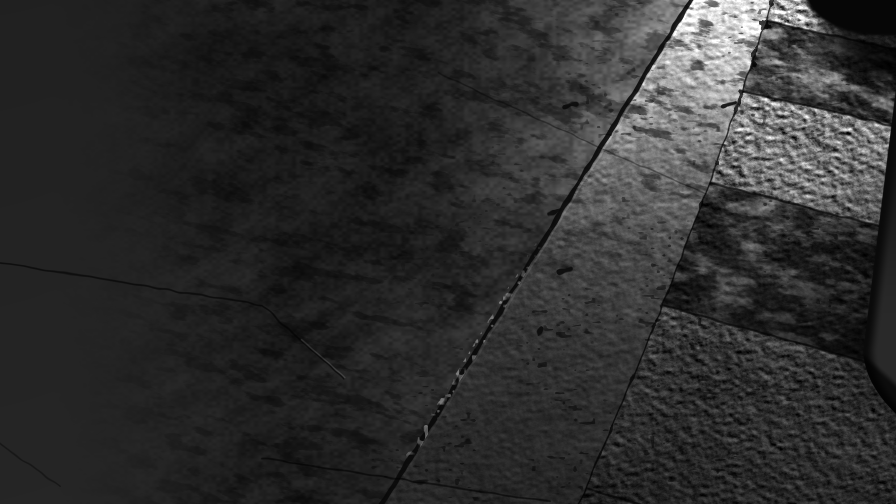
Write a WebGL 2 fragment shader that draws this texture.

```glsl
#version 300 es
precision highp float;
// A dim concrete floor raked by light from the upper right: a wide dark slab,
// a lit strip between two slanted seams, and worn paving beside a column.
// Tones are analytic gradients; wear is value noise, relief its slope to the light.
uniform vec2 u_resolution;
out vec4 fragColor;

float hash(vec2 p) {
    return fract(sin(dot(p, vec2(127.1, 311.7))) * 43758.5453);
}

float noise(vec2 p) {
    vec2 i = floor(p), f = fract(p);
    f = f * f * (3.0 - 2.0 * f);
    return mix(mix(hash(i), hash(i + vec2(1, 0)), f.x),
               mix(hash(i + vec2(0, 1)), hash(i + vec2(1, 1)), f.x), f.y);
}

float fbm(vec2 p) {
    float sum = 0.0, amp = 0.5;
    for (int i = 0; i < 5; i++) {
        sum += amp * noise(p);
        p = mat2(1.6, 1.2, -1.2, 1.6) * p + 7.3;
        amp *= 0.5;
    }
    return sum;
}

float segment(vec2 p, vec2 a, vec2 b) {
    vec2 pa = p - a, ba = b - a;
    return length(pa - ba * clamp(dot(pa, ba) / dot(ba, ba), 0.0, 1.0));
}

// Coverage of a line of half width w at distance d
float stroke(float d, float w, float aa) {
    return 1.0 - smoothstep(w - aa, w + aa, abs(d));
}

void main() {
    vec2 p = gl_FragCoord.xy / u_resolution.y;
    float aa = 0.8 / u_resolution.y;
    float y = p.y;

    // Shared surface texture
    vec2 warp = p + 0.004 * (vec2(noise(p * 45.0), noise(p * 45.0 + 9.0)) - 0.5);
    float wear = fbm(p * vec2(5.0, 8.0));
    float scuff = fbm(mat2(0.87, -0.5, 0.5, 0.87) * p * vec2(14.0, 34.0));
    float streak = fbm(mat2(0.98, 0.2, -0.2, 0.98) * p * vec2(22.0, 55.0) + 3.0);
    float grain = noise(p * vec2(120.0, 160.0)) - 0.5;
    vec2 reliefPos = p * vec2(80.0, 120.0);
    float relief = fbm(reliefPos) - fbm(reliefPos + vec2(0.35, 0.7));

    // Signed horizontal offsets from the two long seams
    float joint = warp.x - (0.758 + 0.612 * y);
    float curb = warp.x - (1.148 + 0.445 * y - 0.06 * y * y);

    // Wide slab on the left, brightening toward the joint
    float slab = 0.088 + 0.038 * smoothstep(0.6, 0.1, p.x) + 0.02 * (1.0 - y);
    slab += exp(4.6 * min(joint, 0.0)) * (0.04 + 0.4 * y * y);
    float rough = smoothstep(0.1, 0.6, p.x);
    slab *= 1.0 + rough * (0.7 * (wear - 0.5) + 0.7 * (scuff - 0.5) + 0.4 * grain);
    slab *= 1.0 - 0.35 * rough * smoothstep(0.52, 0.68, streak);

    // Lit strip
    float strip = 0.15 + 0.74 * pow(y, 2.5) + 0.4 * joint * y * y;
    strip *= 0.72 + 0.3 * wear + 0.3 * scuff + 0.7 * relief + 0.25 * grain;
    strip *= 1.0 - 0.55 * smoothstep(0.55, 0.7, streak) * smoothstep(0.2, 0.9, y);

    // Paving: rows cut by sloping seams, alternately polished and worn
    float rowSeams[5] = float[5](0.032, 0.394, 0.637, 0.819, 0.958);
    float row = warp.y + curb * (0.19 + 0.09 * (1.0 - y));
    float darkRow = 0.0, rowSeam = 0.0;
    for (int i = 0; i < 5; i++) {
        float past = smoothstep(-aa, aa, row - rowSeams[i]);
        if (i > 0) darkRow += (i % 2 == 1 ? 1.0 : -1.0) * past;
        rowSeam = max(rowSeam, stroke(row - rowSeams[i], 0.002, aa));
    }
    float polished = 0.16 + 0.74 * pow(max(row, 0.0), 1.8) - 0.75 * max(curb, 0.0) * y * y;
    polished *= 0.86 + 1.7 * relief + 0.5 * (wear - 0.5) + 0.25 * grain;
    float worn = 0.045 + 0.38 * y * smoothstep(0.4, 0.7, streak) + 0.16 * wear * y;
    worn += 0.4 * y * relief + 0.13 * y * exp(-14.0 * abs(curb - 0.12));
    worn *= 0.6 + 0.8 * scuff + 0.4 * grain;
    float paving = mix(polished, worn, darkRow);
    paving *= 1.0 - 0.65 * rowSeam;

    // Combine the three bands
    float tone = mix(slab, strip, smoothstep(-aa, aa, joint));
    tone = mix(tone, paving, smoothstep(-aa, aa, curb));

    // Long seams: dark groove with a lit lip and loose grit
    tone = mix(tone, 0.03, 0.9 * stroke(joint, 0.0035 + 0.003 * noise(p * 60.0), aa));
    tone += (0.01 + 0.12 * y) * stroke(joint - 0.009, 0.002, aa);
    float grit = smoothstep(0.6, 0.85, noise(p * 130.0)) * stroke(joint + 0.003, 0.009, aa);
    tone += 0.3 * grit * smoothstep(0.03, 0.15, y) * smoothstep(0.58, 0.4, y);
    float chipped = 0.0015 + 0.02 * y * smoothstep(0.5, 0.9, fbm(p * 40.0));
    tone *= 1.0 - 0.75 * stroke(curb, chipped, aa);

    // Hairline cracks
    float crack = segment(warp, vec2(0.0, 0.479), vec2(0.52, 0.394));
    crack = min(crack, segment(warp, vec2(0.52, 0.394), vec2(0.683, 0.248)));
    crack = min(crack, segment(warp, vec2(0.52, 0.09), vec2(1.09, 0.005)));
    tone *= 1.0 - 0.6 * stroke(crack, 0.0018, aa);
    float faint = segment(warp, vec2(0.868, 0.856), vec2(1.18, 0.711));
    faint = min(faint, segment(warp, vec2(1.18, 0.711), vec2(1.4, 0.615)));
    faint = min(faint, segment(warp, vec2(0.0, 0.12), vec2(0.12, 0.035)));
    tone *= 1.0 - 0.4 * stroke(faint, 0.0015, aa);
    tone += 0.12 * stroke(segment(warp, vec2(0.6, 0.325), vec2(0.685, 0.25)), 0.0015, aa);

    // Dark flakes and fine pits
    vec2 flakes[5] = vec2[5](vec2(1.13, 0.79), vec2(1.12, 0.463), vec2(1.072, 0.342),
                             vec2(1.1, 0.58), vec2(1.447, 0.792));
    for (int i = 0; i < 5; i++) {
        vec2 tilt = i == 2 ? vec2(0.002, 0.007) : vec2(0.012, 0.003);
        float d = segment(warp, flakes[i] - tilt, flakes[i] + tilt);
        tone = mix(tone, 0.04, 0.9 * stroke(d, 0.006 * noise(p * 90.0) + 0.001, aa));
    }
    float pits = smoothstep(0.78, 0.92, noise(warp * vec2(85.0, 150.0))) * smoothstep(0.4, 0.7, noise(p * 13.0));
    tone *= 1.0 - 0.5 * pits * smoothstep(-0.5, 0.1, joint);

    // Round base at the top right with its soft shadow
    float base = length((p - vec2(1.75, 1.02)) / vec2(0.155, 0.09));
    float shade = length((p - vec2(1.79, 0.97)) / vec2(0.19, 0.16));
    tone *= mix(0.15, 1.0, smoothstep(0.6, 1.15, shade));
    tone = mix(0.025, tone, smoothstep(0.95, 1.05, base));

    // Column on the right: dark rim, dull body, rounded foot
    float foot = max(0.306 - y, 0.0);
    float column = p.x - (1.713 + 0.125 * max(y - 0.306, 0.0) + 4.0 * foot * foot);
    tone *= 1.0 - 0.35 * exp(-18.0 * max(-column, 0.0)) * smoothstep(0.9, 0.2, y);
    float body = 0.04 + 0.12 * smoothstep(0.004, 0.03, column) * smoothstep(0.85, 0.35, y);
    body *= mix(0.3, 1.0, smoothstep(0.0, 0.02, y - 0.285 + 0.9 * (p.x - 1.713)));
    tone = mix(tone, body, smoothstep(-aa, aa, column));

    fragColor = vec4(vec3(clamp(tone, 0.0, 1.0)), 1.0);
}
```
